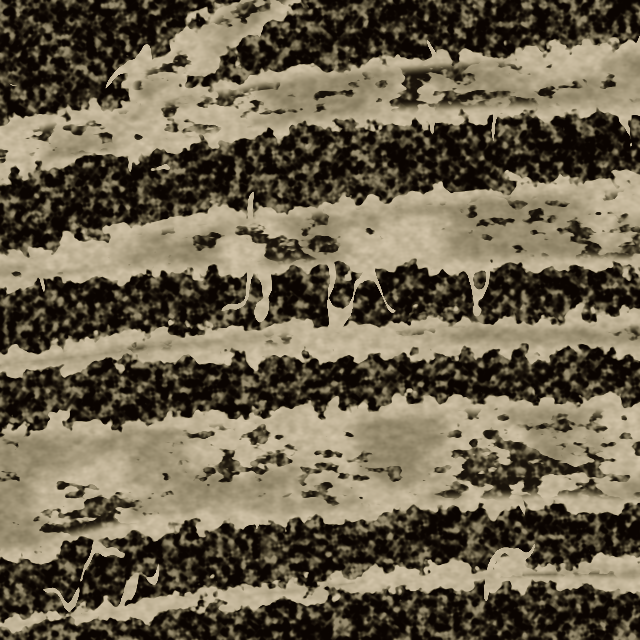
A WebGL 2 fragment shader for this texture:

```glsl
#version 300 es
precision highp float;

uniform vec2 u_resolution;
out vec4 fragColor;

// Dark layers: height at the right edge, half thickness, drop towards the left
const int LAYER_COUNT = 6;
const vec3 LAYERS[LAYER_COUNT] = vec3[](
    vec3(1.030, 0.100, 0.100),
    vec3(0.766, 0.047, 0.106),
    vec3(0.546, 0.036, 0.046),
    vec3(0.415, 0.032, 0.036),
    vec3(0.170, 0.041, 0.092),
    vec3(0.000, 0.084, 0.095));
const float LEFT_SWELL = 0.25;
const float WAVINESS = 0.022;
const float RAGGEDNESS = 0.055;
const float EDGE_SOFTNESS = 0.003;
const float GRAIN_SCALE = 105.0;
const float SPECK_LEVEL = 0.605;
const vec2 RIFT_START = vec2(0.23, 0.865);
const vec2 RIFT_END = vec2(0.46, 1.03);
const float RIFT_WIDTH = 0.038;

float hash(vec2 p) {
    vec3 q = fract(vec3(p.xyx) * 0.1031);
    q += dot(q, q.yzx + 33.33);
    return fract((q.x + q.y) * q.z);
}

float noise(vec2 p) {
    vec2 cell = floor(p);
    vec2 f = fract(p);
    f = f * f * (3.0 - 2.0 * f);
    float low = mix(hash(cell), hash(cell + vec2(1, 0)), f.x);
    float high = mix(hash(cell + vec2(0, 1)), hash(cell + vec2(1, 1)), f.x);
    return mix(low, high, f.y);
}

float fbm(vec2 p, int octaves) {
    float sum = 0.0, total = 0.0, weight = 1.0;
    for (int i = 0; i < octaves; i++) {
        sum += weight * noise(p);
        total += weight;
        weight *= 0.5;
        p = mat2(1.6, 1.2, -1.2, 1.6) * p + 17.3;
    }
    return sum / total;
}

float segmentDistance(vec2 p, vec2 a, vec2 b) {
    vec2 ab = b - a;
    float t = clamp(dot(p - a, ab) / dot(ab, ab), 0.0, 1.0);
    return length(p - a - t * ab);
}

// Distance to the nearest layer edge, positive inside the dark layers
float layerDepth(vec2 p) {
    float left = 1.0 - p.x;
    float y = p.y + WAVINESS * (fbm(p * vec2(4.0, 6.0), 2) - 0.5);
    float depth = -1.0;
    for (int i = 0; i < LAYER_COUNT; i++) {
        vec3 layer = LAYERS[i];
        float centre = layer.x - layer.z * left * left;
        float halfWidth = layer.y * (1.0 + LEFT_SWELL * left);
        depth = max(depth, halfWidth - abs(y - centre));
    }
    float rift = segmentDistance(p, RIFT_START, RIFT_END) - RIFT_WIDTH;
    return min(depth, rift);
}

// Thin pale fissures crossing the layers
float fissures(vec2 p) {
    float ridge = abs(fbm(p * vec2(11.0, 5.0) + 41.0, 3) - 0.5);
    float gate = smoothstep(0.56, 0.70, noise(p * 9.0 + 7.0));
    return gate * (1.0 - smoothstep(0.0, 0.035, ridge));
}

vec3 sepia(float tone) {
    vec3 linearPart = tone * vec3(1.0, 0.96, 0.60);
    vec3 curvedPart = tone * tone * vec3(0.0, 0.0, 0.28);
    return linearPart + curvedPart - vec3(0.0, 0.022, 0.020);
}

void main() {
    vec2 p = gl_FragCoord.xy / u_resolution;
    float softness = max(EDGE_SOFTNESS, 1.0 / u_resolution.y);

    // Ragged boundary between dark and pale layers
    float smoothDepth = layerDepth(p);
    float ragged = fbm(p * 48.0 + 5.0, 3) - 0.5;
    float depth = smoothDepth + RAGGEDNESS * ragged - 0.05 * fissures(p);
    float dark = smoothstep(-softness, softness, depth);

    // Pale ground with soft stains and fine fibre
    float stain = smoothstep(0.36, 0.62, fbm(p * vec2(8.0, 13.0) + 23.0, 4));
    float inner = smoothstep(0.004, 0.030, -smoothDepth);
    float fibre = fbm(p * vec2(90.0, 120.0) + 61.0, 2) - 0.5;
    float pale = 0.765 - 0.18 * stain * inner + 0.14 * fibre;

    // Crumbled dark grain
    float grain = fbm(p * GRAIN_SCALE, 2);
    float crumb = pow(smoothstep(0.28, 0.88, grain), 1.6);
    float soil = mix(0.04, 0.60, crumb);

    // Clustered flecks inside the pale layers
    float cluster = fbm(p * vec2(6.0, 15.0) + 90.0, 3);
    float fleck = fbm(p * vec2(42.0, 75.0) + 12.0, 3) - 0.5;
    float core = smoothstep(0.012, 0.032, -smoothDepth);
    float specks = core * smoothstep(0.0, 0.09, cluster + 0.9 * fleck - SPECK_LEVEL);

    float tone = mix(pale, soil, max(dark, 0.92 * specks));
    fragColor = vec4(clamp(sepia(tone), 0.0, 1.0), 1.0);
}
```
